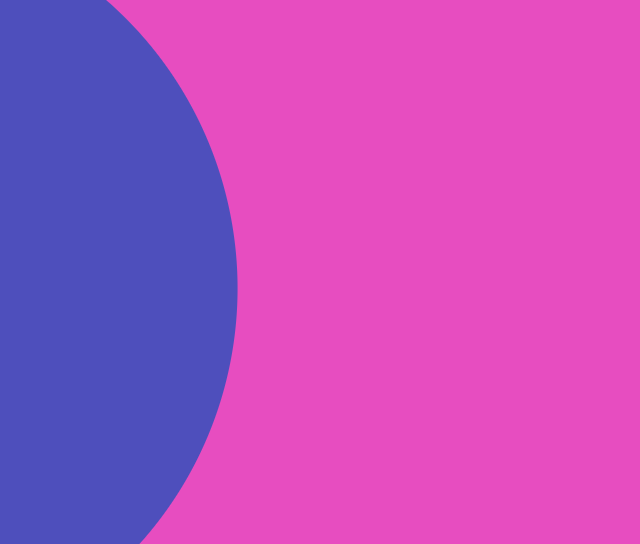
Give the GLSL for this background, as a Shadertoy shader.

```glsl
// A flat pink field with one large indigo disc entering from the left.
// The disc is a circle distance function in units of the canvas height,
// blended over the field with an edge about one pixel wide.

const vec3 PINK = vec3(0.905, 0.302, 0.752);
const vec3 INDIGO = vec3(0.306, 0.310, 0.737);

const vec2 DISC_CENTER = vec2(-0.2656, 0.4699);
const float DISC_RADIUS = 0.7023;

// Signed distance to a circle, negative inside
float circleDistance(vec2 point, vec2 center, float radius) {
    return length(point - center) - radius;
}

// Coverage of a shape, smoothed over the given edge width
float coverage(float dist, float edgeWidth) {
    return clamp(0.5 - dist / edgeWidth, 0.0, 1.0);
}

void mainImage(out vec4 fragColor, in vec2 fragCoord) {
    vec2 point = fragCoord / iResolution.y;
    float edgeWidth = 1.0 / iResolution.y;

    // Disc over the field
    float disc = circleDistance(point, DISC_CENTER, DISC_RADIUS);
    vec3 color = mix(PINK, INDIGO, coverage(disc, edgeWidth));

    fragColor = vec4(color, 1.0);
}
```
